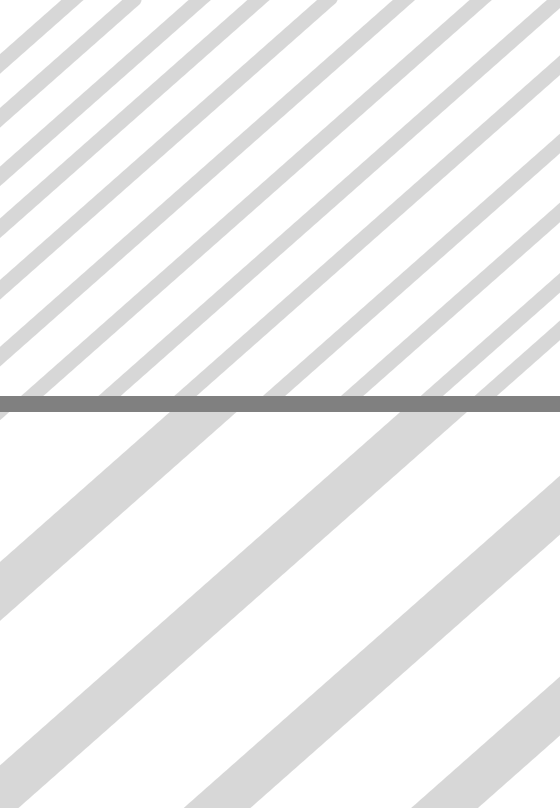
Top: the whole. Bottom: its middle third, enlarged.
Write a Shadertoy shader that draws this pattern.

```glsl
// Distance to a half-infinite bar with a round cap at capEnd along its axis
float cappedBar(vec2 p, float capEnd, float radius) {
    return length(vec2(max(p.x - capEnd, 0.0), p.y)) - radius;
}

void mainImage(out vec4 fragColor, in vec2 fragCoord) {
    // Canvas heights, measured from the upper left corner
    vec2 p = vec2(fragCoord.x, iResolution.y - fragCoord.y) / iResolution.y;

    // Where each stripe axis crosses the left edge, extended downward
    const float crossings[13] = float[13](
        0.1615, 0.2974, 0.4453, 0.5764, 0.7317, 0.9006, 1.0718,
        1.2442, 1.4133, 1.6110, 1.7851, 1.9628, 2.0829);

    vec2 along = normalize(vec2(1.0, -0.883));
    vec2 across = vec2(-along.y, along.x);

    // Nearest stripe; two of them stop in a round cap at the top edge
    float dist = 1e3;
    for (int i = 0; i < 13; i++) {
        vec2 q = p - vec2(0.0, crossings[i]);
        float capEnd = i == 1 ? 0.452 : i == 4 ? 1.113 : 9.0;
        dist = min(dist, cappedBar(vec2(dot(q, along), dot(q, across)), capEnd, 0.0186));
    }

    // Grey stripes on white with a one-pixel soft edge
    float coverage = clamp(0.5 - dist * iResolution.y, 0.0, 1.0);
    fragColor = vec4(vec3(mix(1.0, 0.843, coverage)), 1.0);
}
```
